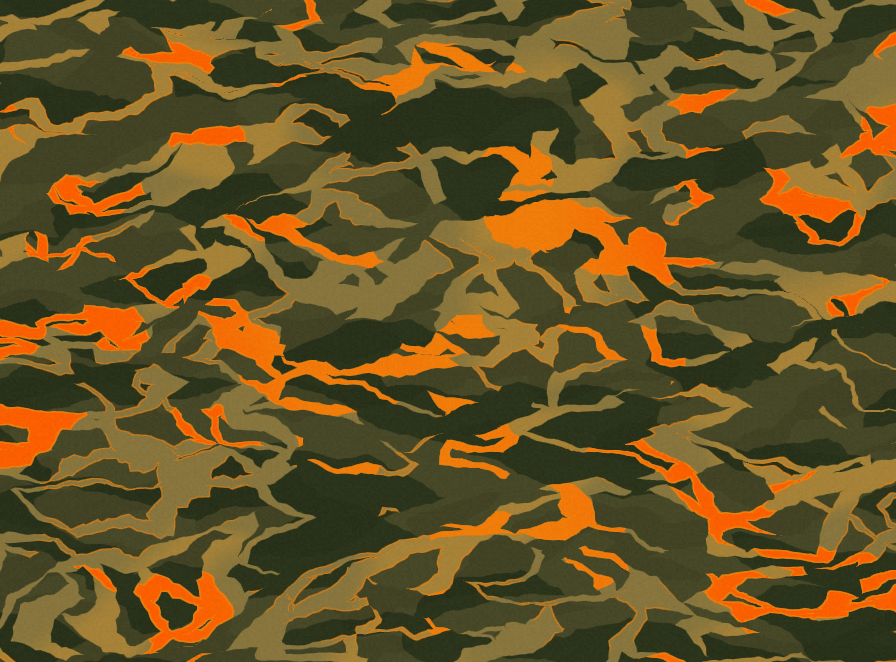
A Shadertoy shader for this pattern:

```glsl
float hash(vec2 p) {
    return fract(sin(dot(p, vec2(127.1, 311.7))) * 43758.5453);
}

// Linear noise on a triangular lattice: its contours are angular facets
float facetNoise(vec2 p) {
    p = vec2(p.x + p.y * 0.577, p.y * 1.155);
    vec2 cell = floor(p), f = p - cell;
    vec2 side = f.x > f.y ? vec2(1.0, 0.0) : vec2(0.0, 1.0);
    float hi = max(f.x, f.y), lo = min(f.x, f.y);
    return hash(cell) * (1.0 - hi) + hash(cell + side) * (hi - lo) + hash(cell + 1.0) * lo;
}

vec2 facetOffset(vec2 p) {
    return vec2(facetNoise(p), facetNoise(p + 71.3)) - 0.5;
}

// Approximate distance, in canvas heights, to the zero contour of a field
float depthOf(float field) {
    return field / max(fwidth(field), 1e-4) / iResolution.y;
}

float cover(float depth) {
    return clamp(depth * iResolution.y + 0.5, 0.0, 1.0);
}

void mainImage(out vec4 fragColor, in vec2 fragCoord) {
    vec2 p = fragCoord / iResolution.y;
    float fromCentre = abs(fragCoord.x / iResolution.x - 0.5);

    // Broad bends, then torn edges
    vec2 q = p + vec2(0.05, 0.07) * facetOffset(p * vec2(3.5, 4.0) + 5.0);
    q += vec2(0.035, 0.02) * facetOffset(p * vec2(21.0, 27.0));
    q += 0.006 * facetOffset(p * 80.0 + 13.0);

    // Two crossing families of ribbons, leaning opposite ways
    vec2 rising = vec2(q.x, q.y - 0.2 * q.x);
    vec2 falling = vec2(q.x, q.y + 0.25 * q.x);
    float wide = 0.084 - abs(facetNoise(rising / vec2(0.18, 0.064) + 3.0) - 0.5);
    float fineWidth = 0.02 + 0.12 * facetNoise(p * 3.0 + 30.0);
    float fine = fineWidth - abs(facetNoise(falling / vec2(0.095, 0.043) + 17.0) - 0.5);

    // Dark shapes cut the ribbons into pieces
    float cut = 0.68 - facetNoise(rising / vec2(0.13, 0.05) + 211.0);
    float ribbonField = min(max(wide, fine), cut);
    float ribbon = depthOf(ribbonField);

    // Bright patches lying along the ribbons
    float patchField = facetNoise(falling / vec2(0.12, 0.062) + 51.0) - 0.64;
    float bright = depthOf(min(ribbonField, patchField));

    // Overlapping dark ground
    float ground = depthOf(facetNoise(q / vec2(0.16, 0.048) + 91.0) - 0.485);
    float shade = depthOf(facetNoise(rising / vec2(0.12, 0.04) + 133.0) - 0.55);
    vec3 color = mix(vec3(0.165, 0.2, 0.105), vec3(0.27, 0.275, 0.15), cover(ground));
    color *= mix(1.02, 0.95, cover(shade));

    // Tan ribbons, warmer in places and sparsely outlined
    float warmth = smoothstep(0.46, 0.62, facetNoise(p * vec2(5.0, 8.0) + 60.0) + 0.3 * (fromCentre - 0.25));
    vec3 sand = mix(vec3(0.53, 0.46, 0.24), vec3(0.65, 0.51, 0.22), warmth);
    float outlined = smoothstep(0.6, 0.66, facetNoise(p * vec2(9.0, 14.0) + 40.0));
    float rim = 1.0 - cover(ribbon - 0.0018);
    vec3 amber = vec3(0.94, 0.49, 0.04);
    sand = mix(sand, amber, 0.6 * rim * outlined);
    color = mix(color, sand, cover(ribbon));

    // Orange, redder towards the sides, with an amber border
    float redness = smoothstep(0.03, 0.32, fromCentre + 0.2 * (facetNoise(p * 5.0 + 20.0) - 0.5));
    vec3 orange = mix(amber, vec3(0.98, 0.37, 0.0), redness);
    orange = mix(amber, orange, cover(bright - 0.002));
    color = mix(color, orange, cover(bright));

    // Faint grain
    color += 0.02 * (hash(floor(p * 380.0)) - 0.5);
    fragColor = vec4(clamp(color, 0.0, 1.0), 1.0);
}
```
